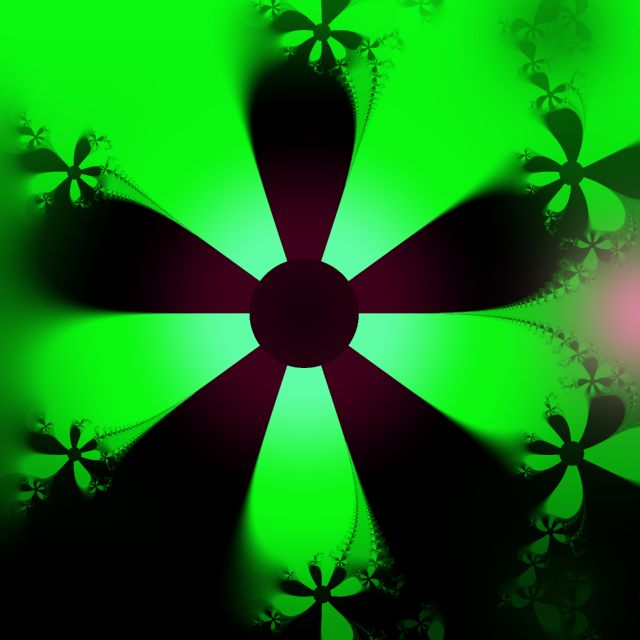
Reproduce this background procedurally as a three.js fragment shader.

```glsl
// Green and black five-petal fractal flower with dusty edges, from iterating z + z^-5 + drift.
varying vec2 vUv;

#define POLE vec2(0.4753, 0.5104)
#define ZOOM 2.259
#define DRIFT vec2(-0.388, 0.0)
#define STEPS 100
#define DISC_RADIUS 0.193
#define REST_POINT vec2(1.208, 0.0)
#define GENERATION_FADE 0.72
#define SAMPLE_SPAN 0.002
#define GREEN vec3(0.04, 0.97, 0.06)
#define MINT vec3(0.38, 0.99, 0.65)
#define MAROON vec3(0.24, 0.0, 0.10)
#define PINK vec3(0.84, 0.52, 0.61)

const int SAMPLES = 3;

vec2 complexMul(vec2 a, vec2 b) {
  return vec2(a.x * b.x - a.y * b.y, a.x * b.y + a.y * b.x);
}

// One step of the map: far points drift left, near points are flung out
vec2 orbitStep(vec2 z) {
  vec2 z2 = complexMul(z, z);
  vec2 z5 = complexMul(complexMul(z2, z2), z);
  return z + vec2(z5.x, -z5.y) / max(dot(z5, z5), 1e-12) + DRIFT;
}

float upperHalf(vec2 z) {
  return smoothstep(-1.0, 1.1, z.y);
}

float softSpot(vec2 p, vec2 center, float spread) {
  vec2 d = p - center;
  return exp(-dot(d, d) / spread);
}

vec3 flowerColor(vec2 uv) {
  vec2 start = (uv - POLE) * ZOOM;
  float radius = length(start);

  // Central disc
  if (radius < DISC_RADIUS) {
    return mix(vec3(0.08, 0.0, 0.03), vec3(0.15, 0.0, 0.06), radius / DISC_RADIUS);
  }

  // Smooth backdrop from the first step, bright where orbits return from the right
  vec2 first = orbitStep(start);
  float returning = smoothstep(0.9, 1.6, first.x) * (1.0 - smoothstep(0.5, 1.2, abs(first.y)));
  float backdrop = mix(upperHalf(first), 0.85, returning);

  // Follow the orbit until it escapes or falls into the heart of a small flower
  vec2 z = first;
  float heart = 0.0;
  float visible = 1.0 / GENERATION_FADE;
  for (int i = 1; i < STEPS; i++) {
    float distanceToPole = length(z);
    if (distanceToPole < 1.6) visible *= GENERATION_FADE;
    if (distanceToPole < DISC_RADIUS) {
      heart = 1.0;
      break;
    }
    if (z.x < -4.0 || abs(z.y) > 6.0) break;
    z = orbitStep(z);
  }

  // Petals, with the later generations fading into the backdrop
  float settled = 1.0 - smoothstep(0.2, 0.5, length(z - REST_POINT));
  float detail = mix(upperHalf(z), 0.05, heart);
  float light = mix(backdrop, detail, 0.88 * min(visible, 1.0) * (1.0 - settled));

  // Outer falloff toward the left, and hazy patches in the two right corners
  light = mix(light, upperHalf(start), 0.3 * smoothstep(0.7, 1.1, radius));
  float haze = softSpot(vec2(start.x, abs(start.y)), vec2(0.888, 1.006), 0.043);
  light = mix(light, 0.12 + 0.35 * step(0.0, start.y), 0.7 * haze);

  // Radial tint around the disc and the pink glow at the right
  float tint = 1.0 - smoothstep(0.25, 0.68, radius);
  vec3 color = mix(MAROON * tint, mix(GREEN, MINT, tint), light);
  return mix(color, PINK, softSpot(start, REST_POINT, 0.075));
}

void main() {
  // Average a small grid of samples to smooth the edges
  vec3 sum = vec3(0.0);
  float count = float(SAMPLES);
  for (int i = 0; i < SAMPLES; i++) {
    for (int j = 0; j < SAMPLES; j++) {
      vec2 offset = (vec2(float(i), float(j)) + 0.5) / count - 0.5;
      sum += flowerColor(vUv + offset * SAMPLE_SPAN);
    }
  }
  gl_FragColor = vec4(sum / (count * count), 1.0);
}
```
